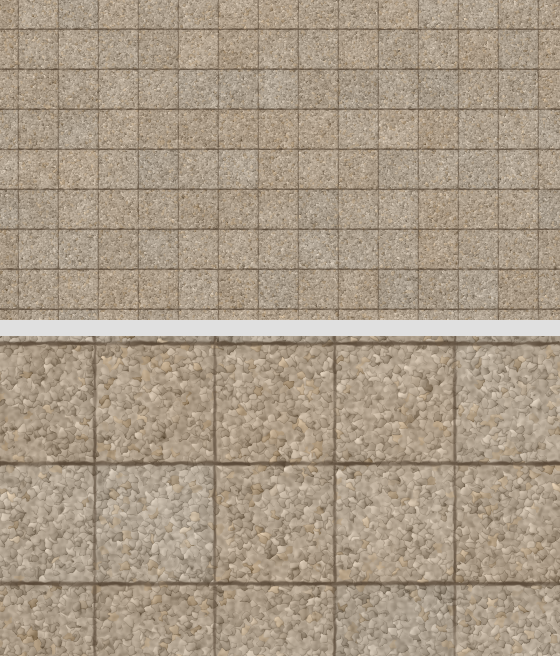
Top, the full canvas; bottom, a detail of the centre.
A Shadertoy shader for this texture:

```glsl
// Rough aggregate paving: a square grid of slabs with thin, grimy joints.

#define SLABS vec2(14.0, 8.0)            // repeats across and down
#define GRID_SHIFT vec2(0.456, 0.27)     // first joint, in slabs
#define PEBBLES 17.0                     // pebbles along one slab side
#define JOINT_HALF vec2(0.008, 0.012)    // half widths: upright, level
#define JOINT_DARK vec2(0.62, 0.80)      // opacity: upright, level
#define STONE vec3(0.704, 0.647, 0.574)
#define JOINT vec3(0.335, 0.27, 0.205)
#define PEBBLE_CONTRAST 0.13
#define GAP_DEPTH 0.13
#define GRIT 0.11
#define SLAB_CONTRAST 0.034
#define AA 2

vec2 hash2(vec2 p) {
    vec3 q = fract(p.xyx * vec3(0.1031, 0.1030, 0.0973));
    q += dot(q, q.yzx + 33.33);
    return fract((q.xx + q.yz) * q.zy);
}

// Wraps a lattice point into the period.
vec2 wrapCell(vec2 cell, vec2 period) {
    return floor(mod(cell + 0.5, period));
}

float cornerSlope(vec2 cell, vec2 toPoint, vec2 period) {
    float angle = 6.2832 * hash2(wrapCell(cell, period) + 7.0).x;
    return dot(vec2(cos(angle), sin(angle)), toPoint);
}

// Periodic gradient noise; freq * SLABS must be whole.
float noise(vec2 slabPos, float freq) {
    vec2 p = slabPos * freq, period = SLABS * freq;
    vec2 i = floor(p), f = p - i;
    vec2 u = f * f * f * (f * (f * 6.0 - 15.0) + 10.0);
    vec2 e = vec2(1.0, 0.0);
    float low = mix(cornerSlope(i, f, period), cornerSlope(i + e, f - e, period), u.x);
    float high = mix(cornerSlope(i + e.yx, f - e.yx, period),
                     cornerSlope(i + 1.0, f - 1.0, period), u.x);
    return mix(low, high, u.y);
}

// Periodic cells: xy = offset from pebble centre, z = gap distance, w = random.
vec4 pebble(vec2 slabPos) {
    vec2 p = slabPos * PEBBLES, i = floor(p), f = p - i;
    vec2 offset = vec2(0.0), id = vec2(0.0);
    float nearest = 8.0, second = 8.0;
    for (int y = -1; y <= 1; y++)
    for (int x = -1; x <= 1; x++) {
        vec2 cell = vec2(x, y);
        vec2 wrapped = wrapCell(i + cell, SLABS * PEBBLES);
        vec2 d = f - cell - hash2(wrapped);
        float dist = length(d);
        if (dist < nearest) {
            second = nearest;
            nearest = dist;
            offset = d;
            id = wrapped;
        } else second = min(second, dist);
    }
    return vec4(offset, second - nearest, hash2(id + 311.0).x);
}

vec3 paving(vec2 p) {
    // Slab tone and warmth
    vec2 slab = hash2(wrapCell(floor(p), SLABS) + 53.0) - 0.5;
    vec3 col = STONE + slab.x * SLAB_CONTRAST + slab.y * vec3(0.016, 0.0, -0.016);

    // Broad stains and medium mottling
    float stain = noise(p, 1.5);
    float lumps = noise(p, 9.0), grit = noise(p, 23.0);
    col += 0.04 * stain * vec3(0.8, 1.0, 1.2);
    col += 0.03 * noise(p, 4.0) + 0.05 * lumps + GRIT * grit;

    // Pebbles: warped outlines, half sunk in cement, lit from the upper left
    vec2 warp = vec2(grit, noise(p + 0.5, 19.0)) * 0.7 / PEBBLES;
    vec4 stone = pebble(p + warp);
    float proud = smoothstep(0.1, 0.7, fract(stone.w * 17.0) + lumps);
    col += (stone.w - 0.5) * PEBBLE_CONTRAST * mix(0.5, 1.2, proud);
    col += 0.13 * proud * dot(stone.xy, vec2(-0.6, 0.8));
    col -= GAP_DEPTH * proud * (1.0 - smoothstep(0.0, 0.3, stone.z));
    float ochre = smoothstep(0.88, 0.95, fract(stone.w * 37.0));
    col += ochre * vec3(0.01, -0.01, -0.04);

    // Small dark pits
    col -= 0.10 * smoothstep(0.25, 0.55, noise(p + 0.25, 12.0));

    // Joints: ragged edges, broken darkness, grime beside them
    float ragged = noise(p, 8.0) + 0.6 * grit;
    vec2 dist = abs(fract(p + 0.5 + 0.012 * lumps) - 0.5);
    vec2 halfWidth = JOINT_HALF * (1.0 + 1.3 * ragged);
    vec2 line = 1.0 - smoothstep(halfWidth * 0.5, halfWidth * 1.5 + 0.008, dist);
    line *= JOINT_DARK * clamp(0.95 + 0.9 * noise(p, 3.0), 0.35, 1.15);
    vec2 grime = exp(-dist * 20.0) * vec2(0.02, 0.04);
    col -= (grime.x + grime.y) * clamp(0.8 + 1.6 * stain + 1.5 * lumps, 0.0, 2.0);
    return mix(col, JOINT, clamp(max(line.x, line.y), 0.0, 1.0));
}

void mainImage(out vec4 fragColor, in vec2 fragCoord) {
    // Average of sub-samples
    vec3 sum = vec3(0.0);
    for (int y = 0; y < AA; y++)
    for (int x = 0; x < AA; x++) {
        vec2 jitter = (vec2(x, y) + 0.5) / float(AA) - 0.5;
        vec2 uv = (fragCoord + jitter) / iResolution.xy;
        sum += paving(uv * SLABS - GRID_SHIFT);
    }
    fragColor = vec4(clamp(sum / float(AA * AA), 0.0, 1.0), 1.0);
}
```
